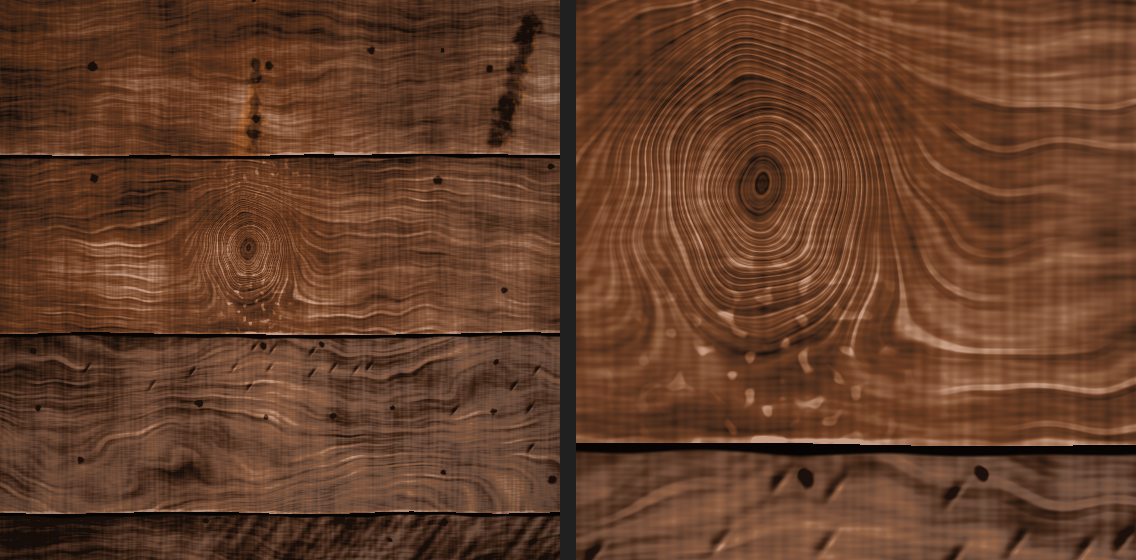
Left, the full canvas; right, a detail of the centre.
Reproduce this texture procedurally as a Shadertoy shader.

```glsl
// Weathered horizontal wood planks: three wide boards above a sliver of a fourth.
// Layered gradient noise sets one tone per point, bent around a knot for the grain;
// scars, dents and nail holes shift that tone before a colour ramp.
#define PITCH 0.319
#define FIRST_SEAM 0.085
#define TONE_STEP_X 0.283
#define KNOT vec2(0.443, 0.556)
#define DARK vec3(0.10, 0.06, 0.04)
#define BROWN vec3(0.27, 0.16, 0.10)
#define RED vec3(0.40, 0.21, 0.10)
#define GREY vec3(0.42, 0.30, 0.24)
#define TAN vec3(0.54, 0.36, 0.25)
#define PALE vec3(0.72, 0.57, 0.48)
#define OCHRE vec3(0.62, 0.34, 0.12)

vec2 hash2(vec2 p) {
  vec3 a = fract(p.xyx * vec3(0.1031, 0.1030, 0.0973));
  a += dot(a, a.yzx + 33.33);
  return fract((a.xx + a.yz) * a.zy);
}

float corner(vec2 cell, vec2 offset) {
  float angle = 6.2832 * hash2(cell).x;
  return dot(vec2(cos(angle), sin(angle)), offset);
}

// Gradient noise, roughly -1..1
float noise(vec2 p) {
  vec2 i = floor(p), f = p - i, k = vec2(0, 1);
  vec2 u = f * f * f * (f * (f * 6.0 - 15.0) + 10.0);
  float low = mix(corner(i, f), corner(i + k.yx, f - k.yx), u.x);
  float high = mix(corner(i + k.xy, f - k.xy), corner(i + k.yy, f - k.yy), u.x);
  return 1.5 * mix(low, high, u.y);
}

float bump(vec2 d, vec2 size) { d /= size; return exp(-dot(d, d)); }

// Thin smooth line at every half step of q
float contour(float q) {
  return 1.0 - smoothstep(0.04, 0.08 + fwidth(q), abs(fract(q) - 0.5));
}

// Soft ragged gouge between a and b
float scar(vec2 p, vec2 a, vec2 b, float width) {
  vec2 ab = b - a;
  float h = clamp(dot(p - a, ab) / dot(ab, ab), 0.0, 1.0);
  float d = length(p - a - ab * h) + 0.01 * noise(p * 45.0) + 0.004 * noise(p * 130.0);
  return 1.0 - smoothstep(0.2 * width, width, d);
}

// Offset from a jittered point in each grid cell; z is a random value
vec3 scatter(vec2 p, float size, out vec2 middle) {
  vec2 cell = floor(p / size);
  middle = (cell + 0.3 + 0.4 * hash2(cell + 71.0)) * size;
  return vec3(p - middle, hash2(cell + 13.0).y);
}

vec3 woodRamp(float t, float greyness) {
  t = clamp(t, 0.0, 1.0) * 4.0;
  vec3 c = mix(DARK, BROWN, min(t, 1.0));
  c = mix(c, mix(RED, GREY, greyness), clamp(t - 1.0, 0.0, 1.0));
  c = mix(c, TAN, clamp(t - 2.0, 0.0, 1.0));
  return mix(c, PALE, clamp(t - 3.0, 0.0, 1.0));
}

void mainImage(out vec4 fragColor, in vec2 fragCoord) {
  vec2 p = fragCoord / iResolution.xy, middle;
  float px = 1.0 / iResolution.y;

  // Boards with slightly wavy seams
  float seam = round((p.y - FIRST_SEAM) / PITCH);
  float v = (p.y + 0.004 * noise(vec2(p.x * 5.0, seam * 7.0 + 0.4)) - FIRST_SEAM) / PITCH;
  float row = floor(v), above = fract(v) * PITCH, below = PITCH - above;
  float sliver = float(row < -0.5), grey = float(row == 0.0);
  float knotty = float(row == 1.0), top = float(row > 1.5);
  vec2 s = p + row * vec2(3.7, 5.3);

  // Broad light and stains
  float t = 0.37 + 0.15 * smoothstep(0.0, 0.55, p.x) - 0.18 * sliver + 0.1 * (0.5 - fract(v));
  t += 0.22 * noise(s * vec2(3.5, 8.0)) + 0.15 * noise(s * vec2(9.0, 17.0));
  float stepX = p.x - TONE_STEP_X;
  float stepped = smoothstep(-0.002, 0.002, stepX) * (grey + top);
  t -= 0.09 * stepped * (1.0 - smoothstep(0.0, 0.2, stepX));

  // Grain height, turning into rings around the knot
  vec2 toKnot = (p - KNOT) * vec2(1.0, 0.8);
  float radius = length(toKnot + 0.006 * vec2(noise(p * 22.0), noise(p * 22.0 + 9.0)));
  float knot = knotty * exp(-radius * radius / 0.0035);
  float warp = noise(s * vec2(2.6, 5.0)) * mix(0.035, 0.11, grey) + 0.008 * noise(s * 18.0);
  float grain = mix(p.y + warp, radius * 1.6, knot);
  t += 0.2 * noise(vec2(s.x * 4.0, grain * 75.0)) + 0.14 * noise(vec2(s.x * 16.0, grain * 190.0));
  t += 0.1 * (noise(s * vec2(50, 330)) + noise(s * vec2(190, 14)) + noise(s * vec2(32, 3)));
  float q = grain * mix(46.0, 30.0, grey);
  float mask = smoothstep(-0.15, 0.4, noise(s * vec2(6, 13)) + knot) * (1.0 - sliver - 0.8 * top);
  t += mask * (0.24 * contour(q) - 0.16 * contour(q + 0.16));

  // Knot core and crusted stain
  float crust = knotty * (bump(p - vec2(0.45), vec2(0.07, 0.06))
    + 0.7 * bump(p - vec2(0.48, 0.69), vec2(0.11, 0.04)));
  t -= 0.35 * knot * (1.0 - smoothstep(0.004, 0.034, radius)) + 0.28 * crust;
  t += 0.45 * crust * smoothstep(0.25, 0.6, noise(p * 95.0));

  // Slanted saw strokes on the lowest board
  vec2 saw = vec2(p.x * 0.8 - p.y * 0.6, p.x * 0.6 + p.y * 0.8);
  t += sliver * 0.36 * smoothstep(0.1, 0.6, p.x) * noise(saw * vec2(75, 8));

  // Gouges, ochre splinters and a split wedge on the top board
  vec2 a = vec2(0.945, 0.96), b = vec2(0.893, 0.75), c = vec2(0.457, 0.885), d = vec2(0.452, 0.74);
  t -= top * (0.55 * scar(p, a, b, 0.026) + 0.4 * scar(p, c, d, 0.014));
  vec2 shift = vec2(0.012, 0);
  float ochre = 0.8 * smoothstep(0.1, 0.5, noise(p * vec2(120, 80)))
    * (scar(p - shift, a, b, 0.018) + 0.5 * scar(p - shift, c, d, 0.024));
  ochre += 0.4 * smoothstep(0.0, 0.012, p.x - 0.405 - 0.3 * (p.y - 0.73))
    * (1.0 - smoothstep(0.448, 0.458, p.x)) * (1.0 - smoothstep(0.84, 0.89, p.y));

  // Tilted dents on the grey board, nail holes anywhere
  vec3 dent = scatter(p, 0.036, middle);
  float cluster = bump(middle - vec2(0.52, 0.335), vec2(0.2, 0.035))
    + bump(middle - vec2(0.95, 0.26), vec2(0.05));
  vec2 e = vec2(dent.x * 0.6 + dent.y * 0.8, dent.y * 0.6 - dent.x * 0.8);
  t += grey * step(dent.z, 0.8 * cluster) * (0.45 * bump(e + vec2(0, 0.003), vec2(0.009, 0.002))
    - 0.55 * bump(e, vec2(0.01, 0.004)));
  vec3 nail = scatter(p, 0.105, middle);
  float size = 0.003 + 0.02 * nail.z, dist = length(nail.xy) + 0.002 * noise(p * 140.0);
  t -= step(nail.z, 0.32) * 0.6 * (1.0 - smoothstep(size * 0.5, size + px, dist));

  // Colour, pale lower edges and black gaps
  float greyness = 0.12 + 0.65 * (grey + sliver) + 0.45 * smoothstep(0.4, 0.9, p.x) + 0.2 * noise(s * 5.0);
  t -= 0.22 * exp(-below / 0.012);
  float rim = 1.0 - smoothstep(0.002, 0.004 + px, above + 0.002 * noise(s * vec2(40, 9)));
  t += rim * (0.3 + 0.25 * noise(s * vec2(9, 1)));
  vec3 color = woodRamp(t, clamp(greyness, 0.0, 1.0));
  color = mix(color, OCHRE * (0.45 + t), clamp(top * ochre, 0.0, 1.0));
  float gap = 1.0 - smoothstep(0.004, 0.006 + px, below + 0.003 * noise(s * vec2(14, 3)));
  color = mix(color, DARK * 0.25, gap);
  fragColor = vec4(color * (1.08 - 0.55 * dot(p - 0.5, p - 0.5)), 1.0);
}
```
